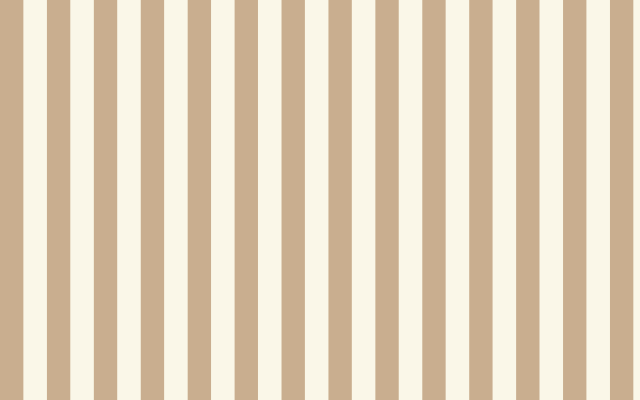
Give the GLSL for this pattern, as a Shadertoy shader.

```glsl
// Even vertical stripes in tan and cream, running the full height of the canvas.

const vec3 TAN = vec3(0.788, 0.682, 0.560);
const vec3 CREAM = vec3(0.980, 0.970, 0.908);

const float REPEATS = 13.64;    // tan and cream pairs across the canvas width
const float TAN_SHARE = 0.498;  // part of each pair that is tan

// Signed distance to the nearest stripe edge, in repeats; negative inside.
// Each stripe starts at a whole number and covers the given share of a repeat.
float stripeDistance(float x, float share) {
    float fromCentre = fract(x - 0.5 * share + 0.5) - 0.5;
    return abs(fromCentre) - 0.5 * share;
}

// Coverage of a shape, with an edge one pixel wide.
float coverage(float dist, float pixel) {
    return clamp(0.5 - dist / pixel, 0.0, 1.0);
}

void mainImage(out vec4 fragColor, in vec2 fragCoord) {
    float x = fragCoord.x / iResolution.x * REPEATS;
    float pixel = REPEATS / iResolution.x;

    float stripe = coverage(stripeDistance(x, TAN_SHARE), pixel);
    fragColor = vec4(mix(CREAM, TAN, stripe), 1.0);
}
```
